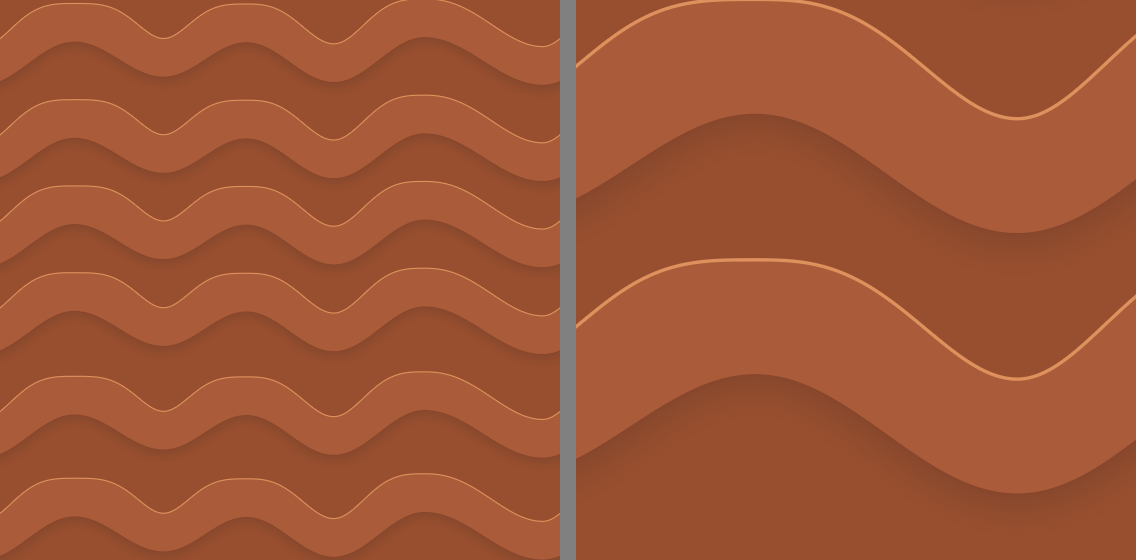
Left, the full canvas; right, a detail of the centre.
Give the GLSL for this pattern, as a WebGL 2 fragment shader.

```glsl
#version 300 es
precision highp float;

uniform vec2 u_resolution;
out vec4 fragColor;

const vec3 GAP_COLOR = vec3(0.596, 0.310, 0.184);
const vec3 BAND_COLOR = vec3(0.667, 0.357, 0.224);
const vec3 SHADOW_COLOR = vec3(0.530, 0.278, 0.172);
const vec3 RIM_COLOR = vec3(0.870, 0.570, 0.360);

const float BAND_THICKNESS = 0.069;
const float RIM_WIDTH = 0.0020;
const float SHADOW_LENGTH = 0.034;
const float PI = 3.14159265;

// Depth of each band below the top of the canvas
const int ROWS = 6;
const float ROW_DEPTH[ROWS] = float[ROWS](0.0052, 0.177, 0.331, 0.486, 0.671, 0.853);

// Alternating troughs and crests: x, drop, crest broadness up to the next knot
const int KNOTS = 8;
const vec3 WAVE[KNOTS] = vec3[KNOTS](
    vec3(-0.031, 0.077, 1.60), vec3(0.133, 0.000, 1.70),
    vec3(0.292, 0.0625, 1.60), vec3(0.440, 0.001, 1.40),
    vec3(0.596, 0.072, 1.50), vec3(0.758, -0.008, 1.15),
    vec3(0.969, 0.077, 1.60), vec3(1.133, 0.000, 1.00));

// Drop of the wave at x; broadness 0 gives plain cosine arcs, 1 broad crests
float waveDrop(float x, float broadness) {
    float drop = 0.0;
    for (int i = 0; i < KNOTS - 1; i++) {
        vec3 a = WAVE[i];
        vec3 b = WAVE[i + 1];
        if (x < a.x || x >= b.x) continue;
        float t = (x - a.x) / (b.x - a.x);
        bool rising = i % 2 == 0;
        float fromCrest = rising ? 1.0 - t : t;
        float crest = rising ? b.y : a.y;
        float trough = rising ? a.y : b.y;
        float bend = pow(max(fromCrest, 0.0), mix(1.0, a.z, broadness));
        drop = mix(crest, trough, 0.5 - 0.5 * cos(PI * bend));
    }
    return drop;
}

// x: drop of the edge, y: factor from vertical to perpendicular distance
vec2 edgeProfile(float x, float broadness) {
    const float STEP = 0.002;
    float slope = (waveDrop(x + STEP, broadness) - waveDrop(x - STEP, broadness)) / (2.0 * STEP);
    return vec2(waveDrop(x, broadness), inversesqrt(1.0 + slope * slope));
}

// Antialiased coverage, 1 where the distance is positive
float coverage(float dist, float pixel) {
    return clamp(dist / pixel + 0.5, 0.0, 1.0);
}

void main() {
    vec2 uv = gl_FragCoord.xy / u_resolution;
    float pixel = 1.0 / min(u_resolution.x, u_resolution.y);
    float depth = 1.0 - uv.y;

    vec2 upper = edgeProfile(uv.x, 1.0);
    vec2 lower = edgeProfile(uv.x, 0.0);
    vec3 color = GAP_COLOR;

    for (int i = 0; i < ROWS; i++) {
        float belowTop = (depth - ROW_DEPTH[i] - upper.x) * upper.y;
        float belowBottom = (depth - ROW_DEPTH[i] - BAND_THICKNESS - lower.x) * lower.y;

        // Soft shadow under the band
        float fade = clamp(1.0 - belowBottom / SHADOW_LENGTH, 0.0, 1.0);
        float shadow = fade * fade * coverage(belowBottom, pixel);
        color = mix(color, SHADOW_COLOR, shadow);

        // Flat band with a thin lit rim along its top
        float band = coverage(belowTop, pixel) * coverage(-belowBottom, pixel);
        float rim = coverage(RIM_WIDTH - belowTop, pixel);
        color = mix(color, mix(BAND_COLOR, RIM_COLOR, rim), band);
    }

    fragColor = vec4(color, 1.0);
}
```
